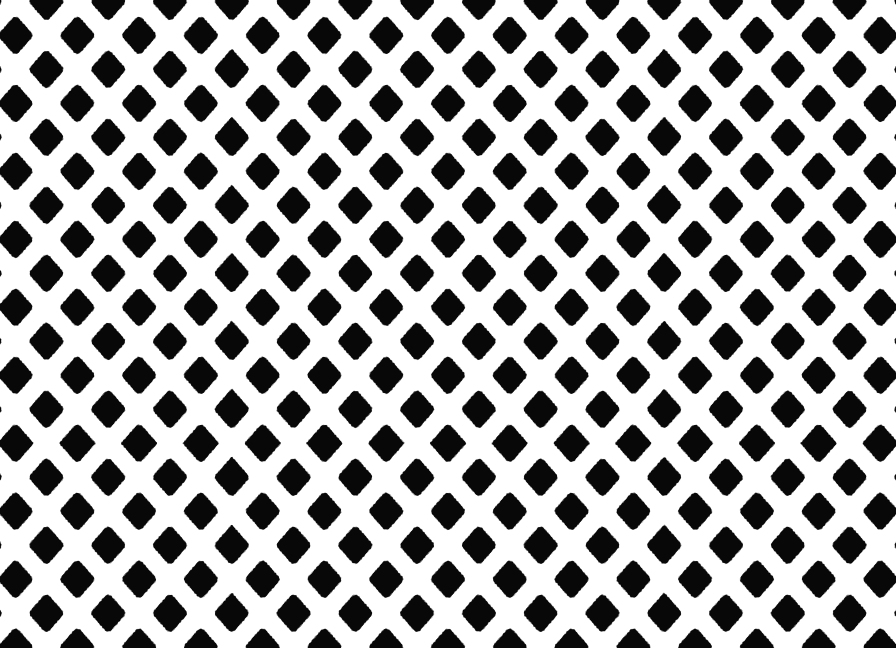
Reproduce this pattern procedurally as a WebGL 2 fragment shader.

```glsl
#version 300 es
precision highp float;

uniform vec2 u_resolution;
out vec4 outColor;

// Lengths are fractions of the canvas width
const vec2 PITCH = vec2(0.06895, 0.07587);
const vec2 CENTER = vec2(0.5, 0.4561);
const vec2 HALF_SIZE = vec2(0.02044, 0.02318);
const float ROUND_RADIUS = 0.0052;
const float SHARP_RADIUS = 0.0015;
const float SOFTNESS = 0.0009;
const float ROUGHNESS = 0.00022;
const vec3 INK = vec3(0.03);
const vec3 PAPER = vec3(1.0);

// Signed distance to a rhombus with half diagonals b
float rhombus(vec2 p, vec2 b) {
  p = abs(p);
  vec2 q = (b - 2.0 * p) * b;
  float h = clamp((q.x - q.y) / dot(b, b), -1.0, 1.0);
  float d = length(p - 0.5 * b * vec2(1.0 - h, 1.0 + h));
  return d * sign(p.x * b.y + p.y * b.x - b.x * b.y);
}

// Rhombus inset by the radius, then grown back with rounded tips
float roundedRhombus(vec2 p, vec2 b, float radius) {
  float inset = 1.0 - radius * length(b) / (b.x * b.y);
  return rhombus(p, b * inset) - radius;
}

// Layered sines for a slightly uneven cut edge
float edgeWobble(vec2 p) {
  return sin(p.x * 1310.0 + 2.0 * sin(p.y * 530.0))
       + 0.6 * sin(p.y * 1730.0 - p.x * 410.0);
}

// A few rows keep pointed sides and a few columns a pointed top
float tipRadius(vec2 p, vec2 site) {
  bool sideTip = abs(p.x) > abs(p.y);
  bool pointedSide = sideTip && abs(site.y + 3.0) < 0.1;
  bool pointedTop = !sideTip && p.y > 0.0 && abs(abs(site.x) - 3.5) < 0.1;
  return pointedSide || pointedTop ? SHARP_RADIUS : ROUND_RADIUS;
}

// Distance to the nearest diamond of one rectangular lattice
float diamondLattice(vec2 p, vec2 pitch, vec2 shift) {
  vec2 site = round(p / pitch - shift) + shift;
  vec2 local = p - site * pitch;
  return roundedRhombus(local, HALF_SIZE, tipRadius(local, site));
}

void main() {
  vec2 p = gl_FragCoord.xy / u_resolution.x - CENTER;

  // Two lattices, offset by half a cell, form the staggered rows
  float d = min(diamondLattice(p, PITCH, vec2(0.0)),
                diamondLattice(p, PITCH, vec2(0.5)));
  d += ROUGHNESS * edgeWobble(p);

  // Edge width never falls below about a pixel
  float soft = max(SOFTNESS, 0.6 / u_resolution.x);
  vec3 color = mix(INK, PAPER, smoothstep(-soft, soft, d));
  outColor = vec4(color, 1.0);
}
```
